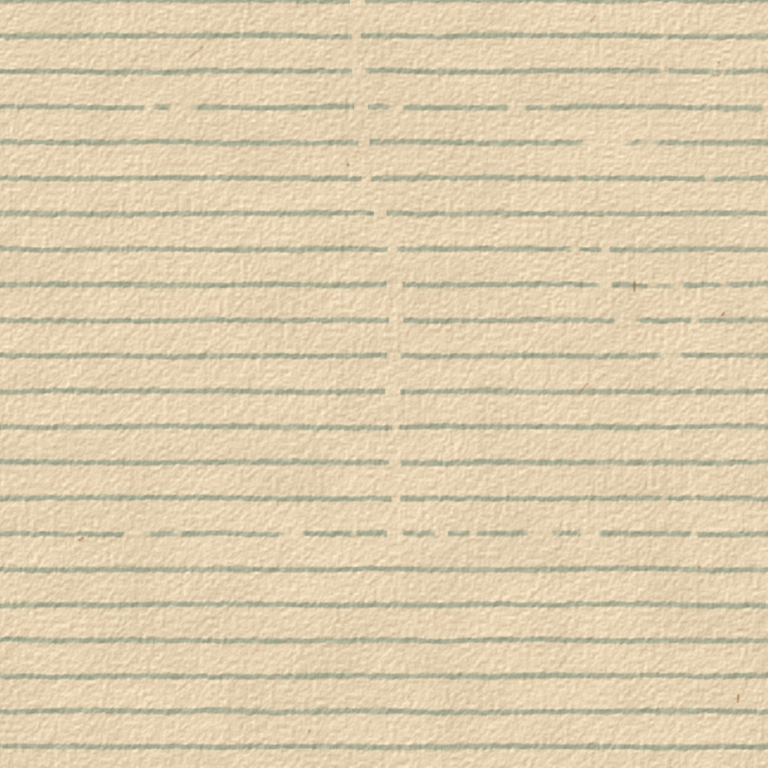
Reproduce this texture procedurally as a Shadertoy shader.

```glsl
// Aged ruled paper: evenly spaced grey-green lines on tan, grainy stock.
// Embossed value noise gives the grain; row-wise noise wavers the lines
// and breaks them along a vertical crease and in worn patches.

const vec3 PAPER = vec3(0.90, 0.825, 0.70);
const vec3 INK = vec3(0.635, 0.655, 0.565);
const vec3 FIBRE = vec3(0.66, 0.47, 0.29);

const float LINE_SPACING = 0.0463;   // 22 lines, the last on the top edge
const float FIRST_LINE = 0.0273;     // height of the lowest line
const float LINE_CORE = 0.0012;      // half width of solid ink
const float LINE_EDGE = 0.0054;      // half width where ink ends
const float WAVER = 0.0024;
const float GRAIN_FREQ = 190.0;
const float GRAIN_DEPTH = 0.105;
const float GAP_FREQ = 52.0;
const float CREASE_WIDTH = 0.012;
const float WEAR_FLOOR = 0.27;       // lines below this height stay whole
const int FIBRE_COUNT = 12;

float hash(vec2 p) {
    return fract(sin(dot(p, vec2(127.1, 311.7))) * 43758.55);
}

float noise(vec2 p) {
    vec2 i = floor(p), f = fract(p);
    f = f * f * (3.0 - 2.0 * f);
    return mix(mix(hash(i), hash(i + vec2(1, 0)), f.x),
               mix(hash(i + vec2(0, 1)), hash(i + vec2(1, 1)), f.x), f.y);
}

// Paper relief lit from the upper left, about -1 to 1
float grain(vec2 p) {
    vec2 q = p * GRAIN_FREQ;
    vec2 toLight = vec2(-0.5, 0.6);
    float coarse = noise(q) - noise(q + toLight);
    float fine = noise(q * 1.7 + 31.0) - noise(q * 1.7 + 31.0 + toLight);
    return coarse + 0.6 * fine;
}

float bell(float x) {
    return exp(-x * x);
}

// Ink left on a line: 1 whole, 0 rubbed away
float inkLeft(float x, float row) {
    float y = FIRST_LINE + row * LINE_SPACING;
    float wornHeight = smoothstep(WEAR_FLOOR - 0.01, WEAR_FLOOR + 0.02, y);

    // Gap where the crease crosses the line
    float creaseX = mix(0.515, 0.468, smoothstep(0.62, 0.84, y));
    creaseX += 0.008 * (hash(vec2(row, 4.0)) - 0.5);
    float crease = bell((x - creaseX) / CREASE_WIDTH)
                 * (0.55 + 0.6 * hash(vec2(row, 9.0)));

    // Scattered gaps on the right and along a few badly worn rows
    float patchWear = bell((x - 0.83) / 0.13) * bell((y - 0.66) / 0.36);
    float rowWear = step(0.8, hash(vec2(row, 17.0))) * smoothstep(0.08, 0.16, x);
    float strength = 0.48 + 0.26 * max(patchWear, rowWear);
    float gaps = strength * noise(vec2(x * GAP_FREQ, row * 7.0));

    return 1.0 - wornHeight * smoothstep(0.46, 0.62, max(crease, gaps));
}

float ruledLine(vec2 p, float relief, float pixel) {
    float row = floor((p.y - FIRST_LINE) / LINE_SPACING + 0.5);
    float offset = p.y - FIRST_LINE - row * LINE_SPACING;
    offset += WAVER * (noise(vec2(p.x * 14.0, row * 5.0)) - 0.5);
    offset += 0.5 * WAVER * (noise(vec2(p.x * 95.0, row * 3.0)) - 0.5);

    // Ragged edge and uneven weight along the stroke
    float d = abs(offset) + 0.0008 * relief;
    float weight = mix(0.85, 1.12, noise(vec2(p.x * 26.0, row * 11.0)));
    float ink = 1.0 - smoothstep(LINE_CORE, LINE_EDGE * weight + 0.3 * pixel, d);
    float density = mix(0.78, 1.0, noise(vec2(p.x * 70.0, row * 13.0)));
    return ink * density * inkLeft(p.x, row);
}

float segmentDistance(vec2 p, vec2 a, vec2 along) {
    vec2 d = p - a;
    return length(d - along * clamp(dot(d, along) / dot(along, along), 0.0, 1.0));
}

// Short stray fibres and specks
float fibres(vec2 p, float pixel) {
    float cover = 0.0;
    for (int i = 0; i < FIBRE_COUNT; i++) {
        float id = float(i);
        vec2 start = vec2(hash(vec2(id, 1.3)), hash(vec2(id, 5.7)));
        float angle = 0.6 + 1.6 * hash(vec2(id, 8.1));
        float size = mix(0.001, 0.022, pow(hash(vec2(id, 2.9)), 3.0));
        float d = segmentDistance(p, start, size * vec2(cos(angle), sin(angle)));
        float mark = 1.0 - smoothstep(0.0004, 0.0016 + pixel, d);
        cover = max(cover, mark * mix(0.25, 0.6, hash(vec2(id, 6.4))));
    }
    return cover;
}

void mainImage(out vec4 fragColor, in vec2 fragCoord) {
    vec2 p = fragCoord / iResolution.y;
    float pixel = 1.0 / iResolution.y;
    float relief = grain(p);

    // Stock with faint broad mottling
    vec3 color = PAPER + 0.03 * (noise(p * 22.0) - 0.5);
    color = mix(color, INK, ruledLine(p, relief, pixel));
    color = mix(color, FIBRE, fibres(p, pixel));

    // Grain shades paper and ink alike, slightly stronger in blue
    color += GRAIN_DEPTH * relief * vec3(0.85, 0.95, 1.05);
    fragColor = vec4(clamp(color, 0.0, 1.0), 1.0);
}
```
